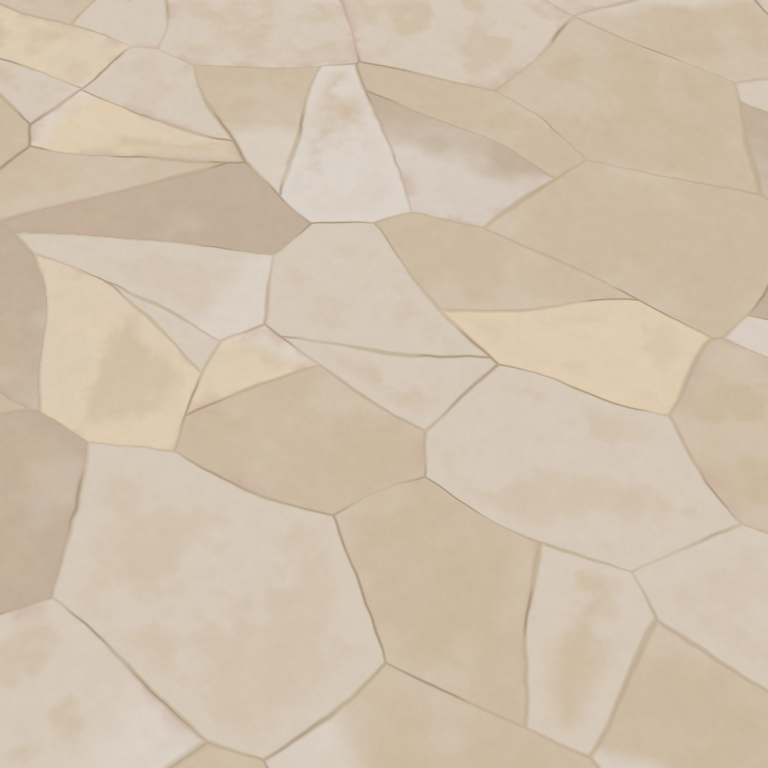
Reproduce this texture procedurally as a WebGL 1 fragment shader.

```glsl
precision highp float;
// Crazy paving of pale sandstone seen at a slant: a stretched Voronoi pattern on
// a receding ground plane, some cells cut in two, thin sandy joints, and layered
// noise for ochre stains, chalky rims and fine grain.
uniform vec2 u_resolution;

const vec3 PALE = vec3(0.840, 0.785, 0.722);
const vec3 CHALK = vec3(0.858, 0.822, 0.782);
const vec3 CREAM = vec3(0.872, 0.798, 0.690);
const vec3 TAN = vec3(0.800, 0.728, 0.635);
const vec3 TAUPE = vec3(0.755, 0.683, 0.605);
const vec3 OCHRE = vec3(0.785, 0.700, 0.580);
const vec3 ROSE = vec3(0.780, 0.670, 0.615);
const vec3 JOINT = vec3(0.735, 0.660, 0.555);
const vec3 CRACK = vec3(0.570, 0.490, 0.390);

struct Stone {
  float edge;   // distance to the nearest joint
  vec2 id;      // seed for the stone's own random values
  vec2 offset;  // position relative to the stone's centre
};

float hash(vec2 p) {
  vec3 q = fract(vec3(p.xyx) * 0.1031);
  q += dot(q, q.yzx + 33.33);
  return fract((q.x + q.y) * q.z);
}

vec2 hash2(vec2 p) {
  return vec2(hash(p + 17.3), hash(p + 71.9));
}

float noise(vec2 p) {
  vec2 i = floor(p);
  vec2 f = fract(p);
  f = f * f * (3.0 - 2.0 * f);
  return mix(mix(hash(i), hash(i + vec2(1.0, 0.0)), f.x),
             mix(hash(i + vec2(0.0, 1.0)), hash(i + 1.0), f.x), f.y);
}

float fbm(vec2 p) {
  float sum = 0.0;
  float amp = 0.5;
  for (int i = 0; i < 4; i++) {
    sum += amp * noise(p);
    p = mat2(1.6, 1.2, -1.2, 1.6) * p + 5.7;
    amp *= 0.5;
  }
  return sum / 0.9375;
}

vec2 toSeed(vec2 cell, vec2 p) {
  return cell + 0.5 + 0.88 * (hash2(cell) - 0.5) - p;
}

Stone findStone(vec2 p) {
  vec2 home = floor(p);
  vec2 nearCell = home;
  vec2 nearSeed = vec2(9.0);
  for (int y = -1; y <= 1; y++) {
    for (int x = -1; x <= 1; x++) {
      vec2 cell = home + vec2(float(x), float(y));
      vec2 seed = toSeed(cell, p);
      if (dot(seed, seed) < dot(nearSeed, nearSeed)) {
        nearSeed = seed;
        nearCell = cell;
      }
    }
  }
  float edge = 9.0;
  for (int y = -2; y <= 2; y++) {
    for (int x = -2; x <= 2; x++) {
      vec2 seed = toSeed(nearCell + vec2(float(x), float(y)), p);
      vec2 gap = seed - nearSeed;
      if (dot(gap, gap) > 0.0001)
        edge = min(edge, dot(0.5 * (seed + nearSeed), normalize(gap)));
    }
  }
  // Cut some cells in two, which gives T-shaped joints
  if (hash(nearCell + 5.1) < 0.38) {
    float angle = 6.283 * hash(nearCell + 8.7);
    float side = dot(nearSeed, vec2(cos(angle), sin(angle))) + 0.06;
    edge = min(edge, abs(side));
    nearCell += 0.37 * step(0.0, side);
  }
  return Stone(edge, nearCell, -nearSeed);
}

vec3 stoneTint(float pick) {
  vec3 tint = mix(PALE, CREAM, step(0.40, pick));
  tint = mix(tint, TAN, step(0.53, pick));
  tint = mix(tint, TAUPE, step(0.76, pick));
  return mix(tint, CHALK, step(0.93, pick));
}

vec3 stoneColour(Stone stone, vec2 ground) {
  vec2 local = ground + 40.0 * hash2(stone.id);
  float cloud = fbm(local * 1.9);
  float blotch = fbm(local * 4.2 + 9.0);
  vec3 colour = stoneTint(hash(stone.id + 2.3));
  colour = mix(colour, PALE, 0.42 * smoothstep(0.42, 0.68, cloud));
  // Broad tan stains keep away from the rim
  float stain = smoothstep(0.42, 0.66, blotch) * smoothstep(0.02, 0.16, stone.edge);
  colour = mix(colour, mix(TAN, OCHRE, cloud), stain * (0.2 + 0.55 * hash(stone.id + 6.1)));
  // Chalky bloom along one side of some stones
  float turn = 6.283 * hash(stone.id + 3.9);
  float lean = dot(stone.offset, vec2(cos(turn), sin(turn))) + 0.3 * (cloud - 0.5);
  float bloom = smoothstep(0.14, 0.30, lean) * step(0.55, hash(stone.id + 4.4));
  colour = mix(colour, CHALK, 0.75 * bloom);
  // Rosy weathering at a few rims
  float rosy = smoothstep(0.10, 0.0, stone.edge) * smoothstep(0.48, 0.7, blotch);
  colour = mix(colour, ROSE, 0.55 * rosy * step(0.7, hash(stone.id + 7.7)));
  return colour + 0.022 * (fbm(local * 14.0) - 0.5);
}

void main() {
  vec2 uv = gl_FragCoord.xy / u_resolution;
  // Receding ground: lengths shrink towards the top
  float depth = 1.0 / (1.0 - 0.4 * uv.y);
  vec2 ground = 3.3 * depth * vec2(uv.x - 0.5, 2.6);
  vec2 wobble = vec2(noise(ground * 1.5), noise(ground * 1.5 + 31.0)) - 0.5;
  vec2 rough = vec2(noise(ground * 13.0), noise(ground * 13.0 + 7.0)) - 0.5;
  vec2 bent = ground + 0.16 * wobble + 0.010 * rough;
  vec2 slab = vec2(0.72 * dot(bent, vec2(0.8, -0.6)), 1.08 * dot(bent, vec2(0.6, 0.8)));
  Stone stone = findStone(slab);

  // Joints change in width and fade in and out along their length
  vec3 colour = stoneColour(stone, ground);
  float soft = 3.3 * depth * max(0.0022, 1.0 / u_resolution.y);
  float width = 0.003 + 0.014 * noise(ground * 2.3 + 3.0);
  float joint = 1.0 - smoothstep(width - soft, width + soft, stone.edge);
  float crack = 1.0 - smoothstep(0.0, 0.002 + soft, stone.edge);
  float wear = noise(ground * 2.9 + 23.0);
  colour = mix(colour, JOINT, (0.40 + 0.40 * wear) * joint);
  float open = smoothstep(0.50, 0.80, noise(ground * 3.1 + 12.0));
  colour = mix(colour, CRACK, 0.5 * crack * open);

  // Fine grain
  colour += 0.010 * (noise(uv * 230.0) - 0.5);
  gl_FragColor = vec4(colour, 1.0);
}
```
